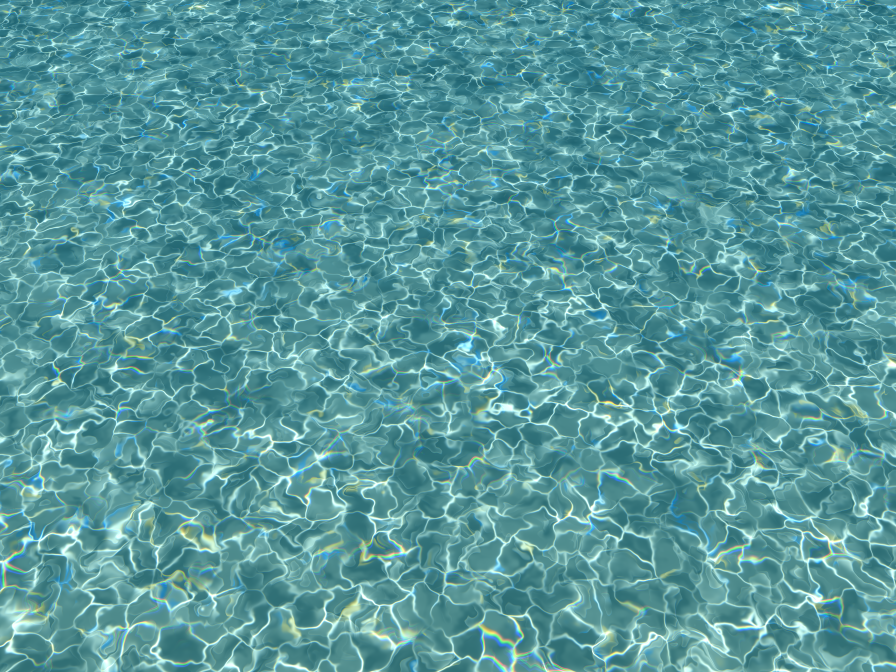
Write a Shadertoy shader that draws this texture.

```glsl
// Sunlit pool water: a web of caustic light receding in perspective, with prismatic glints.

vec2 hash22(vec2 p) {
    vec3 q = fract(p.xyx * vec3(0.1031, 0.1030, 0.0973));
    q += dot(q, q.yzx + 33.33);
    return fract((q.xx + q.yz) * q.zy);
}

// Two independent channels of smooth value noise
vec2 noise2(vec2 p) {
    vec2 i = floor(p), f = fract(p);
    f = f * f * (3.0 - 2.0 * f);
    return mix(mix(hash22(i), hash22(i + vec2(1, 0)), f.x),
               mix(hash22(i + vec2(0, 1)), hash22(i + vec2(1, 1)), f.x), f.y);
}

// Gap between the two nearest scattered points: zero on cell borders
float cellGap(vec2 p) {
    vec2 cell = floor(p), f = fract(p);
    float nearest = 9.0, second = 9.0;
    for (int y = -1; y <= 1; y++)
    for (int x = -1; x <= 1; x++) {
        vec2 g = vec2(x, y);
        float d = length(g + 0.05 + 0.9 * hash22(cell + g + 50.0) - f);
        second = min(second, max(nearest, d));
        nearest = min(nearest, d);
    }
    return second - nearest;
}

// Sharp curved fold: bright at one edge, fading away on the other side
float fold(float t) {
    return smoothstep(0.0, 0.05, t) * exp(-9.0 * max(t, 0.0));
}

vec2 wobble(vec2 p) {
    return p + 0.75 * (noise2(p * 0.9 + 7.0) - 0.5)
             + 0.45 * (noise2(p * 2.1 + 31.0) - 0.5)
             + 0.16 * (noise2(p * 4.7 + 11.0) - 0.5);
}

float caustic(vec2 p) {
    vec2 q = wobble(p);
    float gap = cellGap(q);
    float strength = mix(0.05, 1.25, noise2(p * 1.2 + 90.0).x);
    float web = 0.85 * exp(-gap * gap / 0.008) + 0.17 * exp(-5.0 * gap);

    // Loops and curls inside the cells, at two sizes
    vec2 curl = noise2(mat2(0.8, 0.6, -0.6, 0.8) * q * 1.4 + 60.0);
    vec2 small = noise2(q * 2.3 + 160.0);
    vec2 mask = smoothstep(0.3, 0.8, noise2(p * 1.3 + 140.0));
    float loops = 0.60 * mask.x * fold(curl.x - 0.53)
                + 0.50 * mask.y * fold(0.42 - curl.y)
                + 0.45 * mask.y * fold(small.x - 0.62)
                + 0.30 * mask.x * fold(0.36 - small.y);
    return web * strength + loops;
}

vec3 water(vec2 uv) {
    // Project the screen onto a receding plane, one unit per light cell
    float depth = 2.0 - uv.y;
    vec2 p = vec2(42.0 * uv.x, 90.0) / depth + vec2(40.0, 0.0);
    vec2 q = wobble(p);

    // Teal floor, mottled in and between the cells
    float tone = 0.6 * noise2(q * 1.2 + 200.0).x + 0.4 * noise2(q * 2.7 + 230.0).y;
    tone = smoothstep(0.3, 0.68, tone);
    vec3 col = mix(vec3(0.175, 0.43, 0.46), vec3(0.295, 0.54, 0.55), tone);
    col += mix(vec3(0.01, 0.0, -0.01), vec3(-0.025, 0.0, 0.025), uv.y);

    // Light splits into colours in small scattered patches
    vec2 prism = noise2(p * 0.95 + 300.0);
    float spread = 0.012 + 0.08 * smoothstep(0.6, 0.95, prism.x);
    vec2 split = spread * normalize(vec2(prism.y - 0.5, 0.4));
    vec3 light = vec3(caustic(p - split), caustic(p - 0.3 * split), caustic(p + split));
    col += light * vec3(0.55, 0.51, 0.46) * mix(1.08, 0.72, uv.y);

    // Tiny blue and amber glints beside bright lines
    vec2 glint = smoothstep(0.74, 0.9, noise2(q * 2.2 + 350.0));
    glint *= smoothstep(0.06, 0.2, light.g) * smoothstep(0.35, 0.6, prism.x);
    col += glint.x * vec3(-0.17, -0.03, 0.15) + glint.y * vec3(0.17, 0.07, -0.10);

    // Flat sky ripples on the far water
    float ripple = noise2(p * vec2(1.1, 2.1) + 400.0).x - 0.5;
    return col + ripple * uv.y * vec3(0.10, 0.12, 0.12);
}

void mainImage(out vec4 fragColor, in vec2 fragCoord) {
    // Four samples smooth the fine distant lines
    vec3 col = vec3(0.0);
    for (int i = 0; i < 4; i++) {
        vec2 jitter = vec2(i & 1, i >> 1) * 0.5 - 0.25;
        vec2 uv = (fragCoord + jitter) / iResolution.y;
        uv.x -= 0.5 * iResolution.x / iResolution.y;
        col += 0.25 * clamp(water(uv), 0.0, 1.0);
    }
    fragColor = vec4(col, 1.0);
}
```
